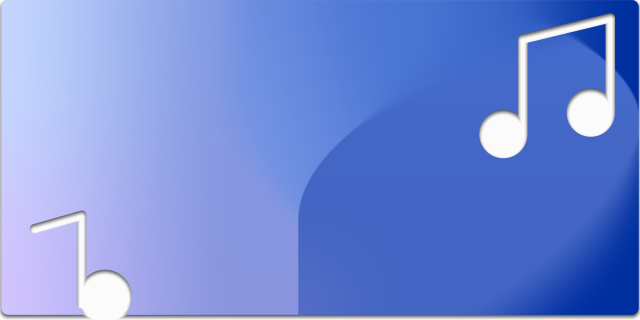
A WebGL 1 fragment shader for this background:

```glsl
precision mediump float;
uniform vec2 u_resolution;

#define CORNER_RADIUS 0.022
#define STROKE 0.0148
#define SHADOW_DROP 0.006
#define SHADOW_BLUR 0.012
#define SHADOW_ALPHA 0.75
#define PAPER vec3(0.985)
#define LOBE_BLUE vec3(0.265, 0.395, 0.765)
#define DEEP_BLUE vec3(0.0, 0.185, 0.63)

float roundedBox(vec2 p, vec2 halfSize, float radius) {
  vec2 q = abs(p) - halfSize + radius;
  return length(max(q, 0.0)) + min(max(q.x, q.y), 0.0) - radius;
}

float capsule(vec2 p, vec2 a, vec2 b) {
  vec2 ap = p - a, ab = b - a;
  return length(ap - ab * clamp(dot(ap, ab) / dot(ab, ab), 0.0, 1.0)) - STROKE;
}

float disc(vec2 p, vec2 center, float radius) {
  return length(p - center) - radius;
}

// Two beamed notes at the upper right
float beamedNotes(vec2 p) {
  vec2 leftTop = vec2(1.634, 0.878), rightTop = vec2(1.907, 0.944);
  float stems = min(capsule(p, leftTop, vec2(leftTop.x, 0.581)),
                    capsule(p, rightTop, vec2(rightTop.x, 0.648)));
  float heads = min(disc(p, vec2(1.573, 0.581), 0.0755),
                    disc(p, vec2(1.846, 0.648), 0.0755));
  return min(min(stems, heads), capsule(p, leftTop, rightTop));
}

// Mirrored single note at the lower left
float singleNote(vec2 p) {
  vec2 top = vec2(0.255, 0.327);
  float stem = capsule(p, top, vec2(top.x, 0.05));
  float flag = capsule(p, top, vec2(0.108, 0.285));
  return min(min(stem, flag), disc(p, vec2(0.328, 0.073), 0.084));
}

// Card with the notes cut out of it
float cutCard(vec2 p) {
  float card = roundedBox(p - vec2(1.0, 0.508), vec2(0.996, 0.492), CORNER_RADIUS);
  return max(card, -min(beamedNotes(p), singleNote(p)));
}

vec3 cardColor(vec2 p, float pixel) {
  // Pale lavender falling to periwinkle
  vec3 pale = mix(vec3(0.82, 0.77, 1.0), vec3(0.77, 0.84, 1.0), smoothstep(0.1, 0.8, p.y));
  vec3 periwinkle = mix(vec3(0.54, 0.585, 0.87), vec3(0.50, 0.60, 0.89), p.y);
  float fall = clamp(p.x / 0.72, 0.0, 1.0);
  vec3 color = mix(pale, periwinkle, mix(fall, smoothstep(0.0, 1.0, fall), 0.5));

  // Blue sheet behind a soft fold
  vec3 sheet = mix(vec3(0.46, 0.58, 0.89), vec3(0.29, 0.46, 0.83),
                   smoothstep(0.68, 1.35, p.x + 0.3 * (p.y - 0.7)));
  sheet = mix(sheet, vec3(0.23, 0.41, 0.79), smoothstep(1.25, 1.58, p.x));
  sheet = mix(sheet, DEEP_BLUE, smoothstep(1.5, 1.98, p.x));
  float foldDrop = max(0.75 - p.y, 0.0);
  float fold = p.x - 0.72 - 1.2 * foldDrop * foldDrop;
  color = mix(color, sheet, smoothstep(-0.07, 0.07, fold));

  // Large lobe: crisp lower left side, fading along its shoulder
  float rise = max(p.y - 0.31, 0.0);
  float leftSide = (p.x - 0.932 - 2.15 * rise * rise) / sqrt(1.0 + 18.5 * rise * rise);
  float leftBlur = pixel + 0.11 * smoothstep(0.58, 0.85, p.y);
  float lobe = smoothstep(-leftBlur, leftBlur, leftSide);

  // Right side of the lobe: clean above, wide and soft below
  float above = max(p.y - 0.62, 0.0), below = max(0.58 - p.y, 0.0);
  float rightSide = p.x - 2.0 + 3.0 * above * above + 1.15 * below * below;
  float rightBlur = 2.0 * pixel + 0.38 * below + 0.05 * smoothstep(0.8, 1.0, p.y);
  lobe *= 1.0 - smoothstep(-rightBlur, rightBlur, rightSide);
  color = mix(color, DEEP_BLUE, smoothstep(0.65, 0.5, p.y) * step(1.4, p.x));

  vec3 lobeColor = LOBE_BLUE + vec3(0.0, 0.025, 0.035) * smoothstep(0.3, 0.95, p.y);
  float glow = exp(-28.0 * dot(p - vec2(0.93, 0.03), p - vec2(0.93, 0.03)));
  lobeColor += vec3(0.06, 0.03, 0.01) * glow;
  return mix(color, lobeColor, lobe);
}

void main() {
  float pixel = 1.0 / u_resolution.y;
  vec2 p = gl_FragCoord.xy * pixel;

  // Paper, drop shadow, then the card
  float shadowDistance = cutCard(p + vec2(0.0, SHADOW_DROP));
  float shadow = 1.0 - smoothstep(-SHADOW_BLUR, SHADOW_BLUR, shadowDistance);
  vec3 color = PAPER * (1.0 - SHADOW_ALPHA * shadow);
  float cover = 1.0 - smoothstep(-0.7 * pixel, 0.7 * pixel, cutCard(p));
  color = mix(color, cardColor(p, pixel), cover);
  gl_FragColor = vec4(color, 1.0);
}
```
